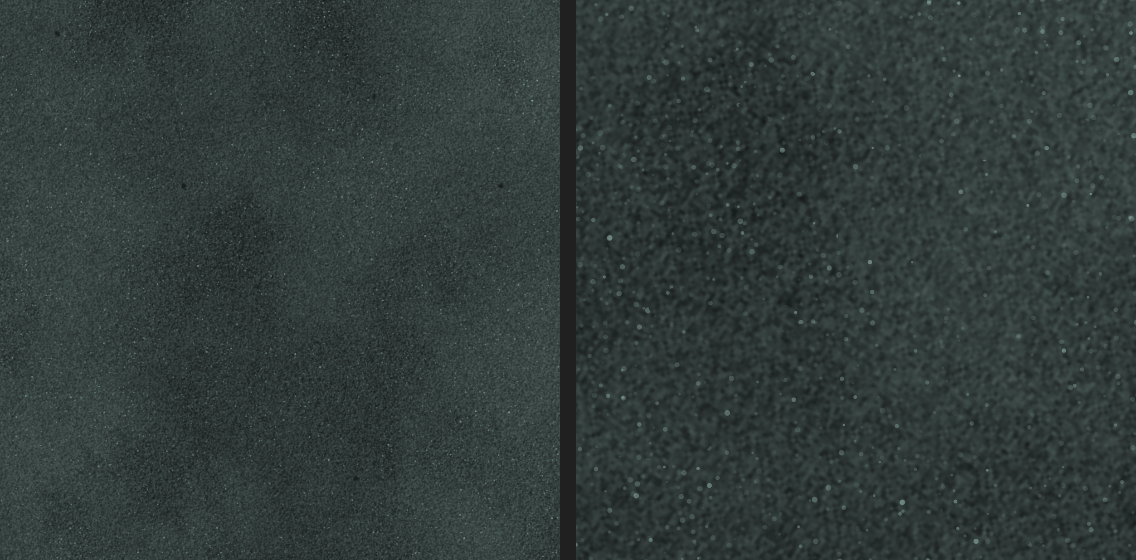
Left, the full canvas; right, a detail of the centre.
Give the GLSL for this texture, as a WebGL 2 fragment shader.

```glsl
#version 300 es
precision highp float;

uniform vec2 u_resolution;
out vec4 fragColor;

float hash(vec2 p) {
    vec3 q = fract(vec3(p.xyx) * 0.1031);
    q += dot(q, q.yzx + 33.33);
    return fract((q.x + q.y) * q.z);
}

float noise(vec2 p) {
    vec2 cell = floor(p), f = fract(p);
    f = f * f * (3.0 - 2.0 * f);
    return mix(mix(hash(cell), hash(cell + vec2(1, 0)), f.x),
               mix(hash(cell + vec2(0, 1)), hash(cell + vec2(1, 1)), f.x), f.y);
}

mat2 rotation(float angle) {
    return mat2(cos(angle), sin(angle), -sin(angle), cos(angle));
}

float fbm(vec2 p) {
    float sum = 0.0, weight = 0.5;
    for (int i = 0; i < 6; i++) {
        sum += weight * noise(p);
        p = rotation(0.65) * p * 2.03 + 17.3;
        weight *= 0.52;
    }
    return sum;
}

// Fine suede-like grain, lit slightly from the upper left
float grain(vec2 p) {
    float fine = noise(rotation(0.6) * p * 430.0 + 400.0) - 0.5;
    float medium = noise(rotation(0.25) * p * 240.0 + 190.0) - 0.5;
    vec2 r = rotation(-0.35) * p * 310.0 + 300.0;
    float relief = noise(r) - noise(r + vec2(-0.5, 0.6));
    return 0.105 * fine + 0.05 * medium + 0.055 * relief;
}

// Tiny glints, one at most per cell
float specks(vec2 p, float cells, float density, float pixel) {
    vec2 id = floor(p * cells);
    vec2 centre = 0.25 + 0.5 * vec2(hash(id + 11.0), hash(id + 57.0));
    float radius = mix(0.0007, 0.0017, hash(id + 83.0));
    float d = length(fract(p * cells) - centre) / cells;
    float shine = mix(0.25, 1.0, pow(hash(id + 131.0), 2.5));
    float present = step(hash(id + 171.0), density);
    return present * shine * (1.0 - smoothstep(radius - pixel * 0.5, radius + pixel * 0.5, d));
}

// Rare ragged dark pits
float pits(vec2 p, float pixel) {
    vec2 id = floor(p * 4.0);
    vec2 centre = 0.2 + 0.6 * vec2(hash(id + 7.0), hash(id + 29.0));
    float d = length(fract(p * 4.0) - centre) / 4.0;
    d += 0.005 * (noise(p * 220.0) - 0.5);
    return step(0.86, hash(id + 63.0)) * (1.0 - smoothstep(0.001, 0.005 + pixel, d));
}

void main() {
    vec2 p = gl_FragCoord.xy / u_resolution.y;
    float pixel = 1.0 / u_resolution.y;

    // Broad worn clouds and a darker central band
    float cloud = fbm(p * 3.6 + 4.7) - 0.5;
    float patches = smoothstep(0.5, 0.75, fbm(p * vec2(7.0, 5.5) + 31.0));
    float band = exp(-pow((p.x - 0.5) / 0.16, 2.0)) * (1.0 - 0.6 * p.y);

    float tone = 0.249 + 0.13 * cloud - 0.03 * patches - 0.018 * band;
    tone += grain(p) * (0.95 + 0.15 * patches);

    // Glints gather around the worn patches
    float density = 0.09 + 0.2 * smoothstep(0.45, 0.7, fbm(p * 6.0 + 63.0)) + 0.15 * patches;
    tone += 0.27 * specks(p, 115.0, density, pixel);
    tone += 0.16 * specks(rotation(0.5) * p + 2.0, 150.0, density, pixel);
    tone = mix(tone, 0.09, 0.8 * pits(p, pixel));

    vec3 colour = max(tone, 0.1) * vec3(0.82, 1.0, 0.975);
    fragColor = vec4(colour, 1.0);
}
```
